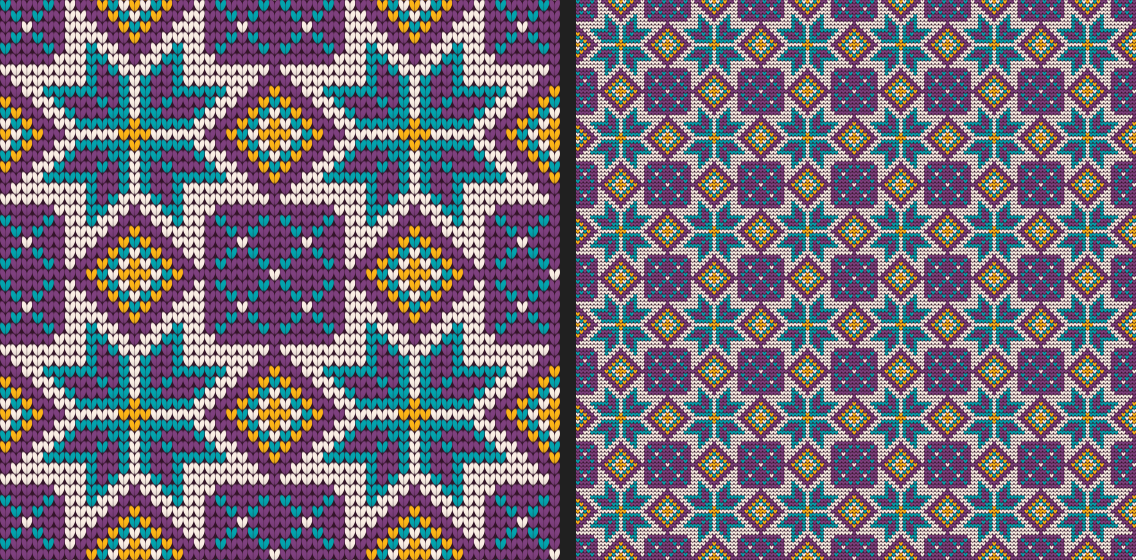
Left, the tile; right, the same tile 3 across and 3 down.
Reproduce this pattern procedurally as a Shadertoy shader.

```glsl
const float REPEATS = 2.0;            // motifs across and down
const float PERIOD = 26.0;            // stitches per motif
const float HALF = 13.0;
const vec2 STAR_CELL = vec2(12.0, 13.0);

const vec3 GAP = vec3(0.20, 0.08, 0.155);
const vec3 PURPLE = vec3(0.495, 0.25, 0.495);
const vec3 CREAM = vec3(0.98, 0.935, 0.895);
const vec3 TEAL = vec3(0.01, 0.64, 0.68);
const vec3 YELLOW = vec3(0.99, 0.71, 0.09);

const vec2 LEAF_CENTER = vec2(0.205, 0.0);
const vec2 LEAF_RADIUS = vec2(0.235, 0.55);
const float LEAF_TILT = 0.33;
const float LEAF_TAPER = 0.04;
const float CREASE = 0.018;           // half width of the line inside a stitch
const float SHADE = 0.07;

// Yarn colour of one stitch, folded into an eighth of the motif
vec3 yarnColor(vec2 cell) {
    vec2 fold = abs(mod(cell - STAR_CELL + HALF, PERIOD) - HALF);
    float lo = min(fold.x, fold.y);
    float hi = max(fold.x, fold.y);
    float ring = lo + HALF - hi;      // steps from the nearest diamond centre

    // Panel with crossed dots
    if (lo > 6.5 && hi > 7.5) {
        vec2 corner = HALF - vec2(lo, hi);
        vec2 arm = abs(corner - 3.0);
        if (corner.x + corner.y < 0.5 || arm.x + arm.y < 0.5) return CREAM;
        return abs(arm.x - arm.y) < 0.5 && arm.x < 2.5 ? TEAL : PURPLE;
    }
    // Concentric diamond
    if (ring < 6.5) {
        if (ring < 1.5) return YELLOW;
        if (ring < 2.5) return CREAM;
        if (ring < 3.5) return TEAL;
        return ring < 4.5 ? YELLOW : PURPLE;
    }
    // Eight-petal star
    if (lo + hi < 1.5) return YELLOW;
    if (lo < 0.5 || ring < 8.5 || lo > 4.5) return CREAM;
    bool outline = ring < 9.5 || lo > 3.5 || lo < 1.5 || hi - lo < 0.5;
    return outline ? TEAL : PURPLE;
}

// Approximate distance to a mirrored pair of leaning leaves
float stitchDistance(vec2 p) {
    vec2 q = vec2(abs(p.x), p.y) - LEAF_CENTER;
    float c = cos(LEAF_TILT);
    float s = sin(LEAF_TILT);
    q = vec2(c * q.x - s * q.y, s * q.x + c * q.y);
    vec2 radius = LEAF_RADIUS + vec2(LEAF_TAPER * q.y, 0.0);
    return (length(q / radius) - 1.0) * radius.x;
}

// Share of a pixel covered by the centre crease
float creaseCoverage(float x, float pixel) {
    float right = min(x + 0.5 * pixel, CREASE);
    float left = max(x - 0.5 * pixel, -CREASE);
    return max(right - left, 0.0) / pixel;
}

void mainImage(out vec4 fragColor, in vec2 fragCoord) {
    float count = REPEATS * PERIOD;
    vec2 grid = fragCoord / iResolution.xy * count;
    float pixel = count / min(iResolution.x, iResolution.y);
    vec2 cell = floor(grid);
    vec3 color = GAP;

    // Stitch tips reach into the rows above and below
    for (int row = -1; row <= 1; row++) {
        vec2 stitch = cell + vec2(0.0, float(row));
        vec2 p = grid - stitch - 0.5;
        float d = stitchDistance(p);
        float cover = 1.0 - smoothstep(-0.6 * pixel, 0.6 * pixel, d);
        float light = 1.0 - SHADE * smoothstep(0.1, -0.5, p.y);
        vec3 yarn = yarnColor(stitch) * light;
        yarn = mix(yarn, GAP, 0.8 * creaseCoverage(p.x, pixel));
        color = mix(color, yarn, cover);
    }
    fragColor = vec4(color, 1.0);
}
```
